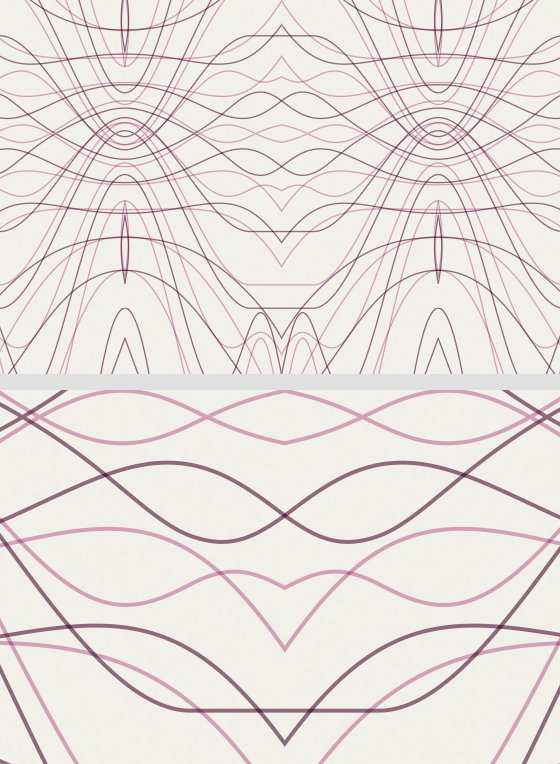
Top, the full canvas; bottom, a detail of the centre.
A Shadertoy shader for this pattern:

```glsl
// Mirrored line lace: thin plum and pink strands on warm paper.
// Space is folded about vertical axes and one horizontal axis; each strand is a
// height curve over the folded x, and its distance is corrected by its slope.

const float PI = 3.14159265;
const float CANVAS = 512.0;        // design units in one canvas height
const float HALF_TILE = 214.5;     // distance between vertical mirror axes
const vec2 AXIS = vec2(171.0, 329.0);
const float HALF_WIDTH = 0.9;

const vec3 PAPER = vec3(0.945, 0.940, 0.920);
const vec3 PLUM = vec3(0.54, 0.38, 0.46);
const vec3 PINK = vec3(0.82, 0.61, 0.71);

// Calm strands: start height, end height, bow, wave
const vec4 CALM[8] = vec4[8](
    vec4(67, 45, -40, 0), vec4(70, 106, -26, 0),
    vec4(109, 149, -21, 0), vec4(104, 182, -6, 0),
    vec4(142, 280, 25, 0), vec4(141, 400, 57, 0),
    vec4(187, 400, 78, 0), vec4(187, 460, 260, 0));

// Sweeping strands, which may cross the horizontal axis
const vec4 SWEEP[9] = vec4[9](
    vec4(-45, -12, 24, 8), vec4(-35, 45, 0, -12),
    vec4(-15, 78, 10, 14), vec4(-22, 134, 0, 0),
    vec4(-15, 207, 0, 0), vec4(-4, 239, 0, 0),
    vec4(40, 302, 0, 30), vec4(56, 330, 0, 85),
    vec4(92, 400, 0, 120));

float hash(vec2 p) {
    return fract(sin(dot(p, vec2(127.1, 311.7))) * 43758.5453);
}

float valueNoise(vec2 p) {
    vec2 i = floor(p), f = fract(p);
    f = f * f * (3.0 - 2.0 * f);
    return mix(mix(hash(i), hash(i + vec2(1, 0)), f.x),
               mix(hash(i + vec2(0, 1)), hash(i + vec2(1, 1)), f.x), f.y);
}

float strandHeight(float s, vec4 shape, bool sweeping) {
    float rise = sweeping ? smoothstep(0.0, 0.8, s) : s * s * s * s;
    float phase = PI * s * s;
    return mix(shape.x, shape.y, rise)
         + shape.z * sin(phase) + shape.w * sin(2.0 * phase);
}

// Distance to a strand and to its reflection below the axis
float strandDistance(vec2 q, vec4 shape, bool sweeping) {
    float s = q.x / HALF_TILE, h = 0.002;
    float y = strandHeight(s, shape, sweeping);
    float ahead = strandHeight(s + h, shape, sweeping);
    float behind = strandHeight(s - h, shape, sweeping);
    float slope = (ahead - behind) / (2.0 * h * HALF_TILE);
    return min(abs(q.y - y), abs(q.y + y)) * inversesqrt(1.0 + slope * slope);
}

// Slender vertical spindle between two heights
float spindleDistance(vec2 q, float low, float high, float girth) {
    float t = clamp((q.y - low) / (high - low), 0.0, 1.0);
    float gap = max(max(low - q.y, q.y - high), 0.0);
    return length(vec2(q.x - girth * sin(PI * t), gap));
}

// Arch opening away from the axis; power 0.5 is round, 1 is pointed
float archDistance(vec2 q, float apex, float power) {
    float span = 90.0, reach = 33.0;
    float t = max((q.y - apex) / span, 0.0001);
    float slope = reach * power * pow(t, power - 1.0) / span;
    float d = abs(q.x - reach * pow(t, power)) * inversesqrt(1.0 + slope * slope);
    return q.y < apex ? length(vec2(q.x, apex - q.y)) : d;
}

vec3 inkOver(vec3 base, vec3 ink, float d, float pixel) {
    float cover = clamp((HALF_WIDTH - d) / pixel + 0.5, 0.0, 1.0);
    return base * mix(vec3(1.0), ink / PAPER, cover * 0.95);
}

void mainImage(out vec4 fragColor, in vec2 fragCoord) {
    float pixel = CANVAS / iResolution.y;
    vec2 p = fragCoord * pixel;

    // Fold into one quarter of the mirrored tile
    float period = 2.0 * HALF_TILE;
    float x = mod(p.x - AXIS.x + HALF_TILE, period) - HALF_TILE;
    vec2 q = abs(vec2(x, p.y - AXIS.y));

    // Faint paper grain
    vec3 color = PAPER + 0.012 * (valueNoise(p * 0.45) - 0.5);

    // Alternating colours within both strand families
    for (int i = 0; i < 8; i++) {
        vec3 ink = i % 2 == 0 ? PLUM : PINK;
        color = inkOver(color, ink, strandDistance(q, CALM[i], false), pixel);
    }
    for (int i = 0; i < 9; i++) {
        vec3 ink = i % 2 == 0 ? PINK : PLUM;
        color = inkOver(color, ink, strandDistance(q, SWEEP[i], true), pixel);
    }

    // Spindles and arches along the vertical axes
    color = inkOver(color, PINK, spindleDistance(q, 92.0, 195.0, 5.0), pixel);
    color = inkOver(color, PLUM, spindleDistance(q, 112.0, 205.0, 5.0), pixel);
    color = inkOver(color, PLUM, archDistance(q, 239.0, 0.5), pixel);
    color = inkOver(color, PLUM, archDistance(q, 280.0, 1.0), pixel);

    fragColor = vec4(color, 1.0);
}
```
